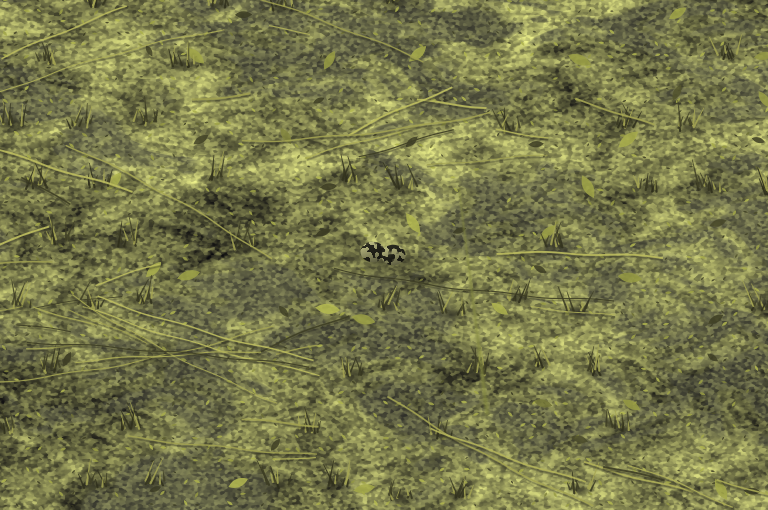
Write a Shadertoy shader that draws this texture.

```glsl
const vec3 SOOT = vec3(0.19, 0.19, 0.135);
const vec3 SAND = vec3(0.69, 0.70, 0.41);
const vec3 STRAW = vec3(0.72, 0.72, 0.36);
const vec3 TWIG = vec3(0.24, 0.24, 0.14);
const vec3 LEAF = vec3(0.65, 0.67, 0.29);
const vec3 STEM = vec3(0.52, 0.54, 0.25);
const vec3 EGG = vec3(0.68, 0.68, 0.47);
const vec3 SPECKLE = vec3(0.15, 0.15, 0.11);
const float BASE_TONE = 0.63;
const int STRAWS = 48;
const float STRAW_WIDTH = 0.0016;
const float TUFT_CELL = 0.12;
const float TUFT_SHARE = 0.5;
const int BLADES = 9;
const vec2 NEST = vec2(0.751, 0.503);

vec2 hash2(vec2 c) {
    vec3 q = fract(c.xyx * vec3(0.1031, 0.1030, 0.0973));
    q += dot(q, q.yzx + 33.33);
    return fract((q.xx + q.yz) * q.zy);
}

// Smooth cellular noise: random cell shades blended by distance
float cellNoise(vec2 p) {
    vec2 cell = floor(p), f = p - cell;
    float sum = 0.0, total = 0.0;
    for (int y = -1; y <= 1; y++)
    for (int x = -1; x <= 1; x++) {
        vec2 o = vec2(x, y);
        vec2 r = o + hash2(cell + o) - f;
        float w = exp(-6.0 * dot(r, r));
        sum += w * hash2(cell + o + 71.3).x;
        total += w;
    }
    return sum / total;
}

float cover(float dist, float px) {
    return clamp(0.5 - dist / px, 0.0, 1.0);
}

// Distance to a segment that tapers towards its tip
float blade(vec2 p, vec2 root, vec2 tip, float width) {
    vec2 a = p - root, b = tip - root;
    float t = clamp(dot(a, b) / dot(b, b), 0.0, 1.0);
    return length(a - b * t) - width * (1.0 - 0.7 * t);
}

// Sand, soil and burnt patches, foreshortened with distance
vec3 ground(vec2 p) {
    vec2 q = vec2(p.x, p.y * (1.7 + 0.5 * p.y));
    q += 0.03 * sin(q.yx * 17.0 + 2.0 * sin(q * 9.0));
    float crumbs = cellNoise(q * 42.0);
    float grit = cellNoise(p * vec2(150.0, 200.0));
    float tone = BASE_TONE + 0.5 * (cellNoise(q * 3.2) - 0.5)
        + 0.5 * (cellNoise(q * 12.0 + 5.0) - 0.5)
        + 0.5 * (crumbs - 0.5) + 0.65 * (grit - 0.5);
    float burn = 0.5 * cellNoise(q * 4.5 + 19.0)
        + 0.3 * cellNoise(q * 18.0 + 31.0) + 0.2 * crumbs;
    float burnt = smoothstep(0.50, 0.68, burn);
    tone = mix(tone, 0.02 + 0.5 * grit, 0.72 * burnt);
    vec3 color = mix(SOOT, SAND, tone);
    color.b += 0.03 * burnt;
    return color;
}

// Pointed leaves or litter flecks, one at most per cell
vec3 scatter(vec3 color, vec2 p, float size, float share, float px) {
    vec2 g = p / size, cell = floor(g);
    vec2 h = hash2(cell + 7.0 / size), k = hash2(cell + 43.0);
    vec2 r = (g - cell - 0.35 - 0.3 * h) * size;
    float a = (k.x - 0.5) * 2.2;
    r = mat2(cos(a), -sin(a), sin(a), cos(a)) * r;
    float len = size * (0.14 + 0.16 * k.y);
    float d = abs(r.y) - len * 0.4 * (1.0 - r.x * r.x / (len * len));
    float shape = cover(max(d, abs(r.x) - len), px) * step(fract(h.x * 17.0), share);
    vec3 tint = mix(TWIG, LEAF, smoothstep(0.35, 0.6, k.y));
    return mix(color, tint * (0.9 + 0.2 * h.y), 0.85 * shape);
}

// Charred grass stubs with a few pale blades
vec3 tufts(vec3 color, vec2 p, float px) {
    vec2 g = p / TUFT_CELL;
    g.x += 0.37 * floor(g.y);
    vec2 cell = floor(g), h = hash2(cell + 13.0);
    if (hash2(cell + 91.0).x > TUFT_SHARE) return color;
    vec2 r = (g - cell - vec2(0.4 + 0.2 * h.x, 0.2 + 0.25 * h.y)) * TUFT_CELL;
    float soil = exp(-dot(r * vec2(50.0, 90.0), r * vec2(50.0, 90.0)));
    color = mix(color, SOOT, 0.7 * soil);
    for (int i = 0; i < BLADES; i++) {
        vec2 k = hash2(cell * 9.0 + float(i) * 3.7), m = hash2(cell + float(i) * 5.3 + 60.0);
        vec2 root = vec2((k.x - 0.5) * 0.045, (m.x - 0.5) * 0.014);
        float height = 0.012 + 0.04 * k.y * k.y;
        vec2 tip = root + height * vec2((m.y - 0.5) * 1.1, 1.0);
        vec3 tint = i % 3 == 0 ? STRAW * 0.9 : TWIG * (0.7 + 0.4 * m.x);
        color = mix(color, tint, 0.85 * cover(blade(r, root, tip, 0.0022), px));
    }
    return color;
}

// Long bowed stalks in loose bundles of three, each with a shadow
vec3 straws(vec3 color, vec2 p, float aspect, float px) {
    for (int i = 0; i < STRAWS; i++) {
        float id = float(i), bundle = floor(id / 3.0);
        vec2 h = hash2(vec2(id, 5.0)), k = hash2(vec2(id, 29.0));
        vec2 home = hash2(vec2(bundle, 83.0)), turn = hash2(vec2(bundle, 51.0));
        vec2 r = p - home * vec2(aspect, 1.0) - (h - 0.5) * vec2(0.4, 0.13);
        float a = (turn.x - 0.6) * 0.9 + (k.x - 0.5) * 0.35;
        r = mat2(cos(a), -sin(a), sin(a), cos(a)) * r;
        float len = 0.04 + 0.27 * k.y * k.y;
        r.y += (h.x - 0.5) * 0.5 * r.x * r.x + 0.002 * sin(r.x * 35.0 + id);
        float ends = cover(abs(r.x) - len, px);
        float width = STRAW_WIDTH * (0.5 + 0.7 * h.y);
        float shadow = cover(abs(r.y + 0.004) - width, 2.0 * px);
        float stalk = cover(abs(r.y) - width, px);
        vec3 tint = i % 6 == 5 ? TWIG : STRAW * (0.85 + 0.2 * k.x);
        color = mix(color, SOOT, 0.5 * shadow * ends);
        color = mix(color, tint, 0.9 * stalk * ends);
    }
    return color;
}

// Two speckled eggs in a shaded hollow
vec3 eggs(vec3 color, vec2 p, float px) {
    vec2 hollow = (p - NEST + vec2(0.0, 0.012)) * vec2(20.0, 36.0);
    color = mix(color, SOOT, 0.65 * exp(-dot(hollow, hollow)));
    float spots = smoothstep(0.46, 0.56, cellNoise(p * 150.0));
    for (int i = 0; i < 2; i++) {
        float side = float(i) * 2.0 - 1.0;
        vec2 r = (p - NEST - vec2(0.02, -0.003) * side) / vec2(0.024, 0.020);
        float light = 0.82 + 0.25 * r.y - 0.1 * r.x;
        vec3 shell = mix(EGG, SPECKLE, spots) * light;
        color = mix(color, shell, cover((length(r) - 1.0) * 0.02, px));
    }
    return color;
}

void mainImage(out vec4 fragColor, in vec2 fragCoord) {
    float px = 1.0 / iResolution.y;
    vec2 p = fragCoord * px;
    vec3 color = ground(p);
    color = scatter(color, p, 0.022, 0.35, px);
    color = scatter(color, p, 0.085, 0.22, px);
    color = tufts(color, p, px);
    color = straws(color, p, iResolution.x * px, px);
    color = eggs(color, p, px);
    // Out-of-focus stem in the foreground
    float stem = blade(p, vec2(0.955, 0.19), vec2(0.9, 0.63), 0.004);
    color = mix(color, STEM, 0.65 * smoothstep(0.004, -0.004, stem));
    fragColor = vec4(color, 1.0);
}
```
